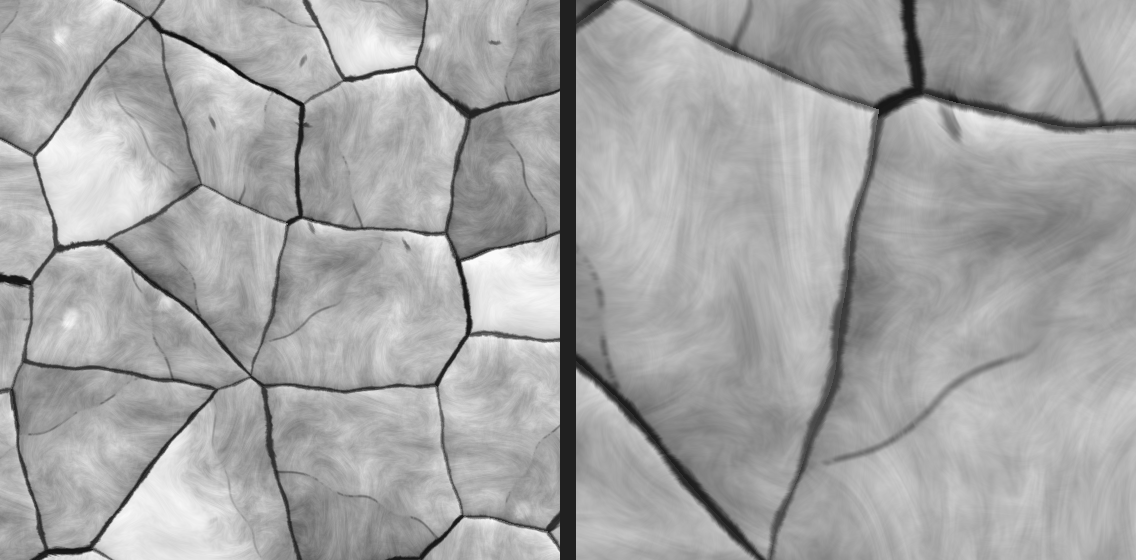
Left: the whole. Right: its middle third, enlarged.
Give the GLSL for this texture, as a Shadertoy shader.

```glsl
// Grey cracked stone slabs with dark gaps, pale rims and a few bleached faces.

const float SCALE = 3.6; // slabs per canvas height

vec2 hash2(vec2 p) {
    vec3 q = fract(p.xyx * vec3(0.1031, 0.1030, 0.0973));
    q += dot(q, q.yzx + 33.33);
    return fract((q.xx + q.yz) * q.zy);
}

vec2 slabCentre(vec2 cell) {
    return cell + 0.5 + 0.92 * (hash2(cell + 17.0) - 0.5);
}

// Layered sines, turned and bent at every octave
float mottle(vec2 p) {
    float sum = 0.0, amp = 0.5;
    for (int i = 0; i < 7; i++) {
        p = mat2(0.8, -0.6, 0.6, 0.8) * p * 1.72 + 1.3;
        p += 0.8 * sin(p.yx * 0.7 + float(i) * 2.1);
        sum += amp * sin(p.x) * cos(p.y);
        amp *= 0.74;
    }
    return sum;
}

// Cell of the nearest slab centre
vec2 nearestSlab(vec2 p) {
    vec2 best = vec2(0.0);
    float bestDist = 1e3;
    for (int y = -1; y <= 1; y++)
    for (int x = -1; x <= 1; x++) {
        vec2 cell = floor(p) + vec2(x, y);
        vec2 v = slabCentre(cell) - p;
        if (dot(v, v) < bestDist) {
            bestDist = dot(v, v);
            best = cell;
        }
    }
    return best;
}

// x: gap darkness, y: soft shade beside the gap, z: lit rim
vec3 slabEdges(vec2 p, vec2 cell, float swell, float grain) {
    vec3 edge = vec3(0.0);
    vec2 a = slabCentre(cell) - p;
    for (int y = -2; y <= 2; y++)
    for (int x = -2; x <= 2; x++) {
        if (x == 0 && y == 0) continue;
        vec2 other = cell + vec2(x, y);
        vec2 b = slabCentre(other) - p;
        vec2 n = normalize(b - a);
        float d = dot(0.5 * (a + b), n) / SCALE;
        float depth = hash2(cell + other + 71.0).x;
        float width = mix(0.0006, 0.0036, depth) * (1.0 + 0.8 * swell);
        width = max(width, 0.0004) + 0.006 * depth * smoothstep(0.3, 0.85, swell);
        float gap = 1.0 - smoothstep(width * 0.5, width + 0.0035, d + 0.0012 * grain);
        float facing = dot(n, vec2(0.35, 0.94));
        edge.x = max(edge.x, gap * mix(0.45, 1.0, depth));
        edge.y = max(edge.y, exp(-d / 0.013) * (0.5 - 0.5 * facing));
        edge.z = max(edge.z, exp(-d / 0.016) * smoothstep(-0.1, 0.8, facing)
                             * hash2(other + cell * 3.0).y);
    }
    return edge;
}

// Sparse marks: pale spots above zero, short dark nicks below
float marks(vec2 p) {
    vec2 cell = floor(p * 6.0);
    vec2 h = hash2(cell + 5.0);
    vec2 v = fract(p * 6.0) - 0.3 - 0.4 * h;
    float turn = 6.28 * h.y;
    v = mat2(cos(turn), -sin(turn), sin(turn), cos(turn)) * v;
    float spot = smoothstep(0.12, 0.04, length(v)) * step(0.88, h.x);
    float nick = smoothstep(0.11, 0.03, length(v * vec2(1.0, 3.0))) * step(h.x, 0.1);
    return 0.14 * spot - 0.3 * nick;
}

void mainImage(out vec4 fragColor, in vec2 fragCoord) {
    vec2 uv = fragCoord / iResolution.y;

    // Bend the slab outlines a little
    vec2 p = uv + 0.012 * sin(uv.yx * 9.0 + vec2(0.4, 2.0))
                + 0.003 * sin(uv.yx * 37.0 + vec2(1.0, 4.0))
                + 0.001 * sin(uv.yx * 95.0 + uv * 40.0);
    vec2 cell = nearestSlab(p * SCALE);
    vec2 local = p - slabCentre(cell) / SCALE;
    vec2 h = hash2(cell + 3.0);
    float angle = 6.28 * h.y;
    vec2 across = vec2(cos(angle), sin(angle));
    float side = dot(local, across);
    float along = dot(local, vec2(-across.y, across.x));

    // Stone face: own tone, tilt, clouds and fine grain
    float cloud = mottle(uv * 14.0 + 20.0 * h);
    float grain = mottle(uv * 45.0 + 7.0);
    float tone = 0.672 + 0.11 * (h.x - 0.5) + 0.3 * side;
    tone += 0.13 * cloud + 0.035 * grain;

    // Curved fault inside each slab, with a small step in tone
    float fault = side + 0.03 + 0.7 * along * along + 0.005 * sin(along * 60.0 + angle);
    float fade = smoothstep(-0.3, 0.5, cloud);
    tone += 0.05 * smoothstep(-0.003, 0.003, fault) - 0.025;
    tone -= 0.2 * fade * (1.0 - smoothstep(0.0, 0.004, abs(fault)));
    tone -= 0.07 * fade * exp(-abs(fault) / 0.012);
    tone += marks(p + 0.006 * cloud);

    // Bleached faces that fade to grey on one side
    float bleached = 1.0 - step(0.5, abs(mod(cell.x * 2.0 + cell.y, 5.0) - 2.0));
    bleached *= smoothstep(-0.07, 0.06, side + 0.025 * cloud);
    tone = mix(tone, 0.91 + 0.06 * cloud, bleached);

    // Rims and gaps
    vec3 edge = slabEdges(p * SCALE, cell, mottle(uv * 9.0 + 2.0), grain);
    tone += 0.24 * edge.z - 0.2 * edge.y;
    tone = mix(min(tone, 0.98), 0.07, edge.x);

    fragColor = vec4(vec3(clamp(tone, 0.0, 1.0)), 1.0);
}
```
